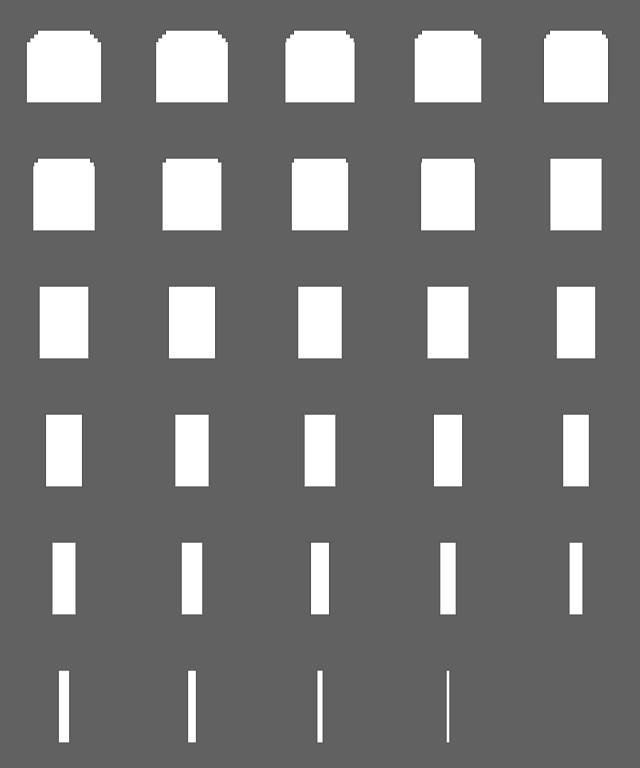
Give the GLSL for this pattern, as a Shadertoy shader.

```glsl
// Grid of white step-cornered blocks on grey, each narrower than the last until none is left.
#define GRID vec2(5.0, 6.0)
#define NARROWING 0.01      // half width lost per block, in cells
#define BLOCK_BOTTOM 0.20   // in cells, from the cell floor
#define BLOCK_TOP 0.76
#define CREST 0.203         // half width of the flat top
#define STAIR 0.03          // size of one corner step
#define STAIRS 4
#define RIM 0.011           // width of the dark edge
#define GROUND_COLOR vec3(0.38)
#define RIM_COLOR vec3(0.33)
#define BLOCK_COLOR vec3(1.0)

float boxDistance(vec2 p, vec2 halfSize) {
    vec2 q = abs(p) - halfSize;
    return length(max(q, 0.0)) + min(max(q.x, q.y), 0.0);
}

// Union of boxes that widen as their tops drop, which steps the upper corners.
float blockDistance(vec2 p, float halfWidth) {
    float d = 1e3;
    for (int i = 0; i < STAIRS; i++) {
        float drop = STAIR * float(i);
        float top = BLOCK_TOP - drop;
        vec2 center = vec2(0.5, 0.5 * (top + BLOCK_BOTTOM));
        vec2 halfSize = vec2(min(halfWidth, CREST + drop), 0.5 * (top - BLOCK_BOTTOM));
        d = min(d, boxDistance(p - center, halfSize));
    }
    return d;
}

float coverage(float d, float pixel) {
    return clamp(0.5 - d / pixel, 0.0, 1.0);
}

void mainImage(out vec4 fragColor, in vec2 fragCoord) {
    vec2 grid = fragCoord / iResolution.xy * GRID;
    vec2 cell = floor(grid);
    float pixel = GRID.y / iResolution.y;

    // Blocks left to draw, counted in reading order from the top left.
    float index = cell.x + GRID.x * (GRID.y - 1.0 - cell.y);
    float remaining = GRID.x * GRID.y - 1.0 - index;

    float d = blockDistance(fract(grid), NARROWING * remaining);
    float present = step(0.5, remaining);

    vec3 color = mix(GROUND_COLOR, RIM_COLOR, present * coverage(d - RIM, pixel));
    color = mix(color, BLOCK_COLOR, present * coverage(d, pixel));
    fragColor = vec4(color, 1.0);
}
```
